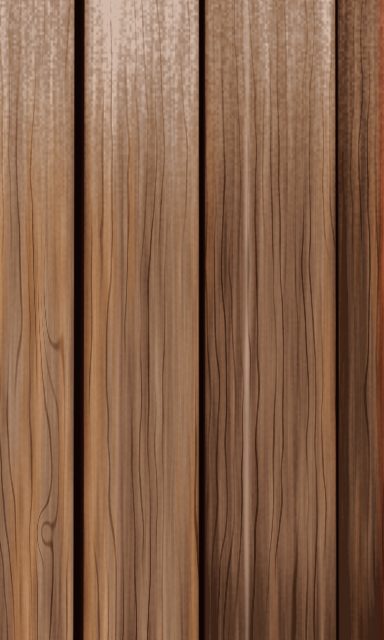
This texture is drawn by a WebGL 2 fragment shader. Its source:

```glsl
#version 300 es
precision highp float;
// Four upright walnut planks, the outer two cropped, parted by three dark gaps.
// Grain is stretched noise plus contour lines of a warped field; a sheen
// lights the top, and each plank has its own tone, shading and streaks.
uniform vec2 u_resolution;
out vec4 fragColor;

float hash(vec2 p) {
  vec3 q = fract(vec3(p.xyx) * 0.1031);
  q += dot(q, q.yzx + 33.33);
  return fract((q.x + q.y) * q.z);
}

float noise(vec2 p) {
  vec2 i = floor(p), f = fract(p);
  f = f * f * (3.0 - 2.0 * f);
  return mix(mix(hash(i), hash(i + vec2(1, 0)), f.x),
             mix(hash(i + vec2(0, 1)), hash(i + vec2(1, 1)), f.x), f.y);
}

float fbm(vec2 p) {
  float sum = 0.0, amp = 0.5;
  for (int i = 0; i < 4; i++) {
    sum += amp * noise(p);
    p = p * 2.03 + 17.1;
    amp *= 0.5;
  }
  return sum / 0.9375;
}

// Soft elliptical spot, 1 at its centre
float spot(vec2 p, vec2 centre, vec2 radius) {
  vec2 d = (p - centre) / radius;
  return exp(-dot(d, d));
}

// Walnut colours from dark (0) to pale (1)
vec3 walnut(float t) {
  vec3 c = mix(vec3(0.24, 0.14, 0.09), vec3(0.34, 0.22, 0.15), smoothstep(-0.25, 0.0, t));
  c = mix(c, vec3(0.49, 0.34, 0.25), clamp(t * 4.0, 0.0, 1.0));
  c = mix(c, vec3(0.59, 0.44, 0.33), clamp(t * 4.0 - 1.0, 0.0, 1.0));
  c = mix(c, vec3(0.67, 0.55, 0.47), clamp(t * 4.0 - 2.0, 0.0, 1.0));
  return mix(c, vec3(0.82, 0.72, 0.66), clamp(t * 4.0 - 3.0, 0.0, 1.0));
}

// Thin dark veins that bend around two knots on the first plank
float veins(vec2 p, float plank) {
  float field = p.x * 48.0 + 3.2 * fbm(vec2(p.x * 7.0 + plank * 9.0, p.y * 2.6));
  if (plank < 0.5) {
    field += 2.6 * spot(p, vec2(0.125, 0.54), vec2(0.03, 0.14));
    field += 1.7 * spot(p, vec2(0.11, 0.17), vec2(0.025, 0.035));
  }
  float d = abs(fract(field) - 0.5);
  float strength = smoothstep(0.3, 0.75, noise(vec2(floor(field) * 3.7, p.y * 4.0 + plank)));
  return (1.0 - smoothstep(0.02, 0.16, d)) * strength;
}

void main() {
  vec2 p = gl_FragCoord.xy / u_resolution;

  // Gaps: centre, half width, and the reach of the shadow to their right
  vec3 centres = vec3(0.2055, 0.526, 0.878);
  vec3 halves = vec3(0.0125, 0.0075, 0.003);
  vec3 reach = vec3(0.012, 0.03, 0.025);
  float plank = 0.0, gap = 0.0, shade = 0.0, redness = 0.0;
  for (int i = 0; i < 3; i++) {
    float x = p.x - centres[i] - 0.003 * (p.y - 0.5) * float(1 - i);
    plank += step(0.0, x);
    float d = abs(x) - halves[i];
    gap = max(gap, 1.0 - smoothstep(-0.002, 0.003, d));
    float side = x > 0.0 ? reach[i] : 0.006;
    shade += exp(-max(d, 0.0) / side) * (x > 0.0 ? 0.5 : 0.3);
    redness += smoothstep(0.0, halves[i], x) * step(d, 0.0);
  }

  // Grain: broad bands, streaks, fibres and veins, shifted per plank
  vec2 g = vec2(p.x + plank * 3.7, p.y);
  g.x += 0.012 * (fbm(vec2(g.x * 9.0, p.y * 2.5)) - 0.5);
  float bands = fbm(vec2(g.x * 24.0, p.y * 1.3));
  float streaks = fbm(vec2(g.x * 75.0, p.y * 2.2 + 5.0));
  float fibres = noise(vec2(g.x * 170.0, p.y * 14.0));
  float grit = noise(p * vec2(150.0, 230.0));
  float vein = veins(p, plank);

  // Tone of each plank, with light falling from above
  vec4 tones = vec4(0.46, 0.44, 0.39, 0.12);
  vec4 gloss = vec4(0.30, 0.38, 0.38, 0.24);
  int id = int(plank);
  float sheen = smoothstep(0.55, 1.0, p.y);
  float tone = tones[id] + gloss[id] * sheen;
  tone += (0.55 * (bands - 0.5) + 0.6 * (streaks - 0.5)) * (1.0 - 0.35 * sheen);
  tone += 0.16 * (fibres - 0.5) + (0.06 + 0.22 * sheen) * (grit - 0.5);
  tone -= 0.36 * vein * (1.0 - 0.5 * sheen) + shade;
  tone += 0.2 * spot(p, vec2(0.33, 1.0), vec2(0.09, 0.2));
  tone -= 0.22 * smoothstep(0.2, 0.0, p.y) * step(1.5, plank);
  vec3 colour = walnut(tone);

  // Amber warmth in the lower wood, red along the right border
  float amber = smoothstep(0.45, 0.7, bands) * (1.0 - sheen);
  colour *= mix(vec3(1.0), vec3(1.06, 0.98, 0.84), amber);
  colour *= mix(vec3(1.0), vec3(1.1, 0.82, 0.74), smoothstep(0.975, 1.0, p.x));

  // Pale worn lines running down the two middle planks
  float wear = 0.5 + 0.5 * noise(vec2(3.0, p.y * 9.0));
  float pale = 0.6 * wear * spot(p, vec2(0.643, 0.45), vec2(0.006, 0.75));
  pale += 0.35 * wear * spot(p, vec2(0.307, 0.38), vec2(0.005, 0.28));
  colour = mix(colour, vec3(0.82, 0.72, 0.66), pale);

  vec3 hollow = mix(vec3(0.05, 0.015, 0.012), vec3(0.13, 0.04, 0.025), redness);
  fragColor = vec4(mix(colour, hollow, gap), 1.0);
}
```
